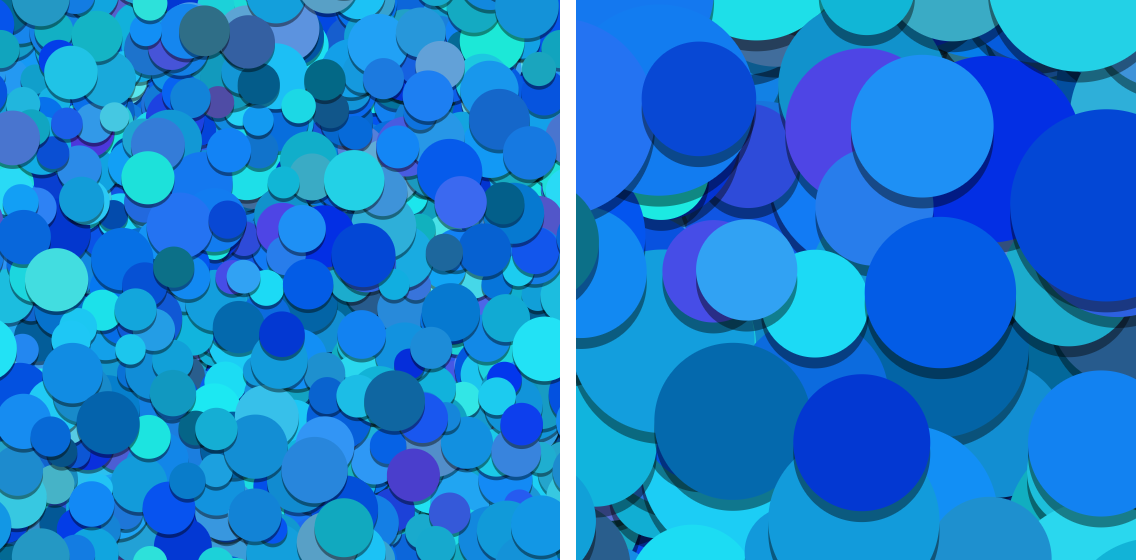
Left, the full canvas; right, a detail of the centre.
A Shadertoy shader for this pattern:

```glsl
// Overlapping flat paper discs in blues and cyans, each with a hard drop shadow.
// Layers of jittered grid cells are painted from bottom to top; the cell
// indices wrap around the canvas, so the pattern tiles seamlessly.

const float GRID = 7.0;               // cells per canvas side in each layer
const int LAYERS = 28;
const float MIN_RADIUS = 0.026;       // canvas units
const float MAX_RADIUS = 0.060;
const vec2 SHADOW_OFFSET = vec2(0.0, -0.0065);
const float SHADOW_STRENGTH = 0.42;

const vec3 AZURE = vec3(0.12, 0.56, 0.91);
const vec3 LAGOON = vec3(0.11, 0.63, 0.82);
const vec3 COBALT = vec3(0.04, 0.41, 0.87);
const vec3 CYAN = vec3(0.18, 0.83, 0.92);
const vec3 DEEP_TEAL = vec3(0.02, 0.36, 0.60);
const vec3 ULTRAMARINE = vec3(0.02, 0.27, 0.86);

// Three random values in 0..1 from an integer lattice point.
vec3 hash3(vec2 cell, int seed) {
    uvec3 v = uvec3(uvec2(cell), uint(seed)) * 1664525u + 1013904223u;
    v.x += v.y * v.z;
    v.y += v.z * v.x;
    v.z += v.x * v.y;
    v ^= v >> 16u;
    v.x += v.y * v.z;
    v.y += v.z * v.x;
    v.z += v.x * v.y;
    return vec3(v >> 8u) / 16777216.0;
}

// Palette colour chosen by share, then varied in redness, green and blue.
vec3 discColor(float pick, vec3 vary) {
    vec3 color = AZURE;
    color = mix(color, LAGOON, step(0.27, pick));
    color = mix(color, COBALT, step(0.48, pick));
    color = mix(color, CYAN, step(0.69, pick));
    color = mix(color, DEEP_TEAL, step(0.84, pick));
    color = mix(color, ULTRAMARINE, step(0.90, pick));
    color.r = 0.6 * color.r + 0.32 * pow(vary.x, 5.0);
    color.gb += (vary.yz - 0.5) * vec2(0.18, 0.16);
    return clamp(color, 0.0, 0.96);
}

// Antialiased coverage of a disc; toCenter and radius in canvas units.
float discMask(vec2 toCenter, float radius, float pixel) {
    return clamp(0.5 + (radius - length(toCenter)) / pixel, 0.0, 1.0);
}

// Paints one disc and its shadow over the colour below.
vec3 paintDisc(vec3 below, vec2 toCenter, float radius, vec3 color, float pixel) {
    float shadow = discMask(toCenter - SHADOW_OFFSET, radius, pixel);
    vec3 shaded = below * (1.0 - SHADOW_STRENGTH * shadow);
    return mix(shaded, color, discMask(toCenter, radius, pixel));
}

// Paints one layer; each disc reaches less than half a cell beyond its own,
// so the four nearest cells are enough.
vec3 paintLayer(vec3 below, vec2 uv, int layer, float pixel) {
    vec3 color = below;
    vec2 shift = hash3(vec2(0.0), layer + 200).xy;
    vec2 p = uv * GRID + shift;
    vec2 base = floor(p - 0.5);
    for (int k = 0; k < 4; k++) {
        // Alternate the stacking direction between layers.
        int corner = (layer & 1) == 0 ? k : 3 - k;
        vec2 cell = base + vec2(corner & 1, corner >> 1);
        vec2 wrapped = mod(cell, GRID);
        vec3 place = hash3(wrapped, layer);
        vec3 vary = hash3(wrapped, layer + 100);
        float pick = hash3(wrapped, layer + 300).x;
        vec2 toCenter = (p - cell - place.xy) / GRID;
        float radius = mix(MIN_RADIUS, MAX_RADIUS, place.z);
        color = paintDisc(color, toCenter, radius, discColor(pick, vary), pixel);
    }
    return color;
}

void mainImage(out vec4 fragColor, in vec2 fragCoord) {
    vec2 uv = fragCoord / iResolution.xy;
    float pixel = 1.0 / min(iResolution.x, iResolution.y);
    vec3 color = COBALT;
    for (int layer = 0; layer < LAYERS; layer++) {
        color = paintLayer(color, uv, layer, pixel);
    }
    fragColor = vec4(color, 1.0);
}
```
